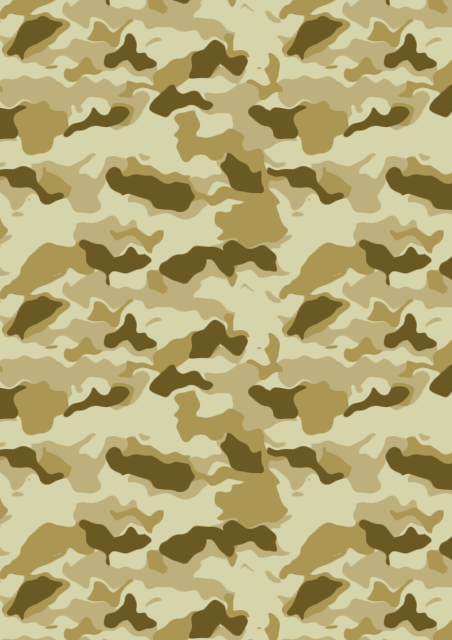
This pattern is drawn by a WebGL 2 fragment shader. Its source:

```glsl
#version 300 es
precision highp float;

uniform vec2 u_resolution;
out vec4 fragColor;

// Integer hash of a lattice cell, two values in 0..1
vec2 hash2(vec2 cell, float seed) {
    uvec3 v = uvec3(ivec3(cell, seed * 7919.0)) * 1664525u + 1013904223u;
    for (int i = 0; i < 3; i++) {
        v.x += v.y * v.z; v.y += v.z * v.x; v.z += v.x * v.y;
        v ^= v >> 16u;
    }
    return vec2(v.xy >> 8u) / 16777216.0;
}

float cornerSlope(vec2 corner, vec2 offset, vec2 cells, float seed) {
    float angle = 6.2832 * hash2(mod(corner, cells), seed).x;
    return dot(vec2(cos(angle), sin(angle)), offset);
}

// Gradient noise that repeats on every unit tile
float noise(vec2 p, vec2 cells, float seed) {
    vec2 q = p * cells, i = floor(q), f = q - i;
    vec2 u = f * f * f * (f * (f * 6.0 - 15.0) + 10.0), e = vec2(1, 0);
    return mix(
        mix(cornerSlope(i, f, cells, seed),
            cornerSlope(i + e, f - e, cells, seed), u.x),
        mix(cornerSlope(i + e.yx, f - e.yx, cells, seed),
            cornerSlope(i + 1.0, f - 1.0, cells, seed), u.x), u.y);
}

// Wide patches with horizontal tongues
float field(vec2 p, float seed) {
    return noise(p, vec2(4, 7), seed) + 0.5 * noise(p, vec2(8, 15), seed + 1.0);
}

// Distance to a tapered arm that starts at the origin
float arm(vec2 p, vec2 tip, float startRadius, float endRadius) {
    float t = clamp(dot(p, tip) / dot(tip, tip), 0.0, 1.0);
    return length(p - tip * t) - mix(startRadius, endRadius, t);
}

// Bent two-armed blots, scattered on a staggered grid
float blots(vec2 p) {
    vec2 grid = vec2(3, 4), home = floor(p * grid);
    float d = 1.0;
    for (int y = -1; y <= 1; y++)
    for (int x = -1; x <= 1; x++) {
        vec2 cell = home + vec2(x, y), id = mod(cell, grid);
        vec2 jitter = hash2(id, 21.0) - 0.5;
        vec2 bend = 1.8 * (hash2(id, 22.0) - 0.5);
        vec2 reach = mix(vec2(0.04), vec2(0.13), hash2(id, 23.0));
        vec2 radius = mix(vec2(0.016), vec2(0.046), hash2(id, 24.0));
        vec2 stagger = vec2(0.5 * mod(cell.y, 2.0), 0.0);
        vec2 q = p - (cell + 0.5 + stagger + 0.45 * jitter) / grid;
        d = min(d, arm(q, reach.x * vec2(cos(bend.x), sin(bend.x)), 0.035, radius.x));
        d = min(d, arm(q, -reach.y * vec2(cos(bend.y), sin(bend.y)), 0.035, radius.y));
    }
    return d;
}

// Antialiased coverage where the value is positive
float cover(float value) {
    float w = 0.75 * fwidth(value);
    return smoothstep(-w, w, value);
}

void main() {
    vec2 p = gl_FragCoord.xy / u_resolution.y / 0.4375;

    // Wavy outlines
    p += vec2(0.075, 0.06) * vec2(noise(p, vec2(11, 14), 1.0), noise(p, vec2(14, 12), 2.0));

    // Layers from pale ground to dark blots
    vec3 color = vec3(0.84, 0.83, 0.67);
    color = mix(color, vec3(0.74, 0.69, 0.49), cover(field(p, 5.0) - 0.045));
    color = mix(color, vec3(0.67, 0.59, 0.33), cover(field(p, 9.0) - 0.12));
    color = mix(color, vec3(0.42, 0.35, 0.14), cover(-blots(p)));
    fragColor = vec4(color, 1.0);
}
```
